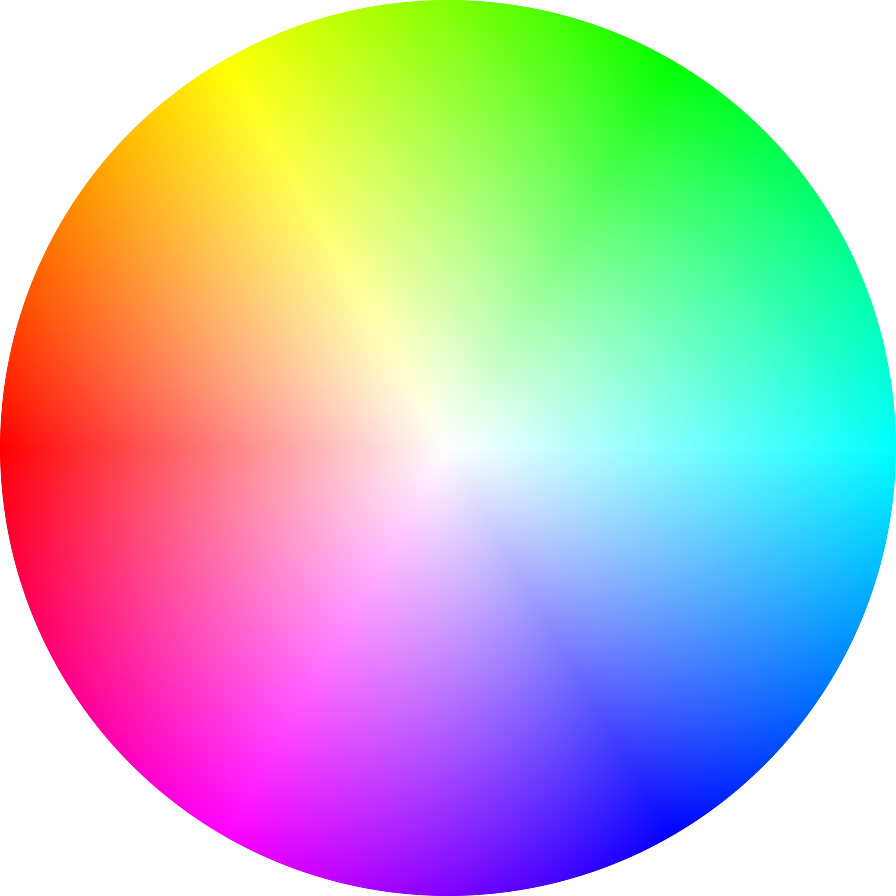
Reproduce this background procedurally as a WebGL 1 fragment shader.

```glsl
precision highp float;
// Draws a hue and saturation colour wheel that fills a white canvas.

uniform vec2 u_resolution;

const float TAU = 6.2831853;
const float WHEEL_RADIUS = 0.5;
const vec3 BACKGROUND = vec3(1.0);

// Fully bright colour from a hue in turns and a saturation from 0 to 1
vec3 hueColor(float hue, float saturation) {
  vec3 ramp = abs(mod(hue * 6.0 + vec3(0.0, 4.0, 2.0), 6.0) - 3.0) - 1.0;
  return mix(vec3(1.0), clamp(ramp, 0.0, 1.0), saturation);
}

// Red lies to the left and the hue runs clockwise
vec3 colorWheel(vec2 p, float radius) {
  float hue = 0.5 - atan(p.y, p.x) / TAU;
  float saturation = clamp(length(p) / radius, 0.0, 1.0);
  return hueColor(hue, saturation);
}

// Smooth coverage of a disc, with an edge as wide as one pixel
float discMask(vec2 p, float radius, float pixel) {
  return 1.0 - smoothstep(-0.5 * pixel, 0.5 * pixel, length(p) - radius);
}

void main() {
  float side = min(u_resolution.x, u_resolution.y);
  vec2 p = (gl_FragCoord.xy - 0.5 * u_resolution) / side;

  vec3 wheel = colorWheel(p, WHEEL_RADIUS);
  float mask = discMask(p, WHEEL_RADIUS, 1.0 / side);

  gl_FragColor = vec4(mix(BACKGROUND, wheel, mask), 1.0);
}
```
